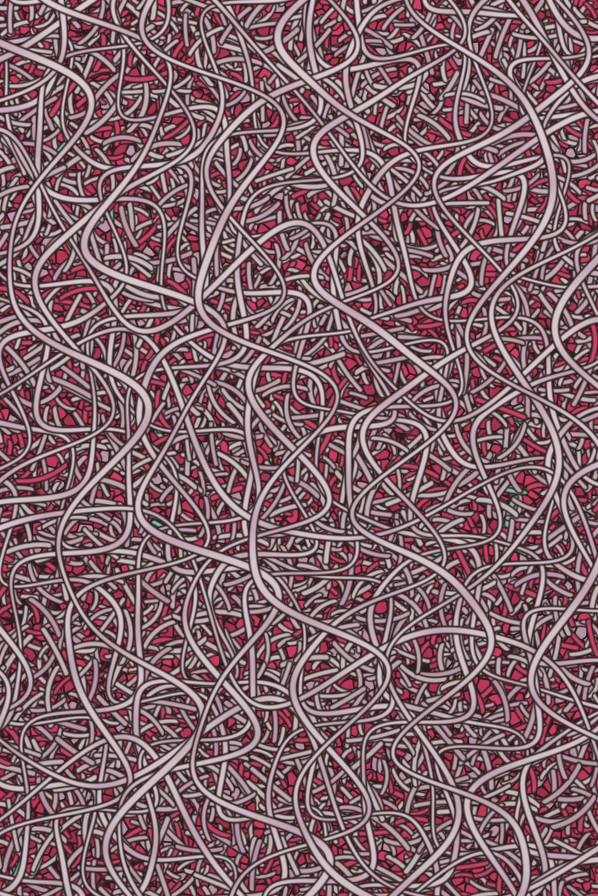
Reproduce this pattern procedurally as a WebGL 2 fragment shader.

```glsl
#version 300 es
precision highp float;

// A dense tangle of slim, pale, ink-outlined tendrils over crimson gaps.
// An inked mosaic lies at the bottom, then short arcs, then layers of
// meandering strands, each wider and longer than the last.

uniform vec2 u_resolution;
out vec4 fragColor;

const float TAU = 6.2831853;
const vec3 INK = vec3(0.16, 0.10, 0.10);
const vec3 CRIMSON = vec3(0.79, 0.22, 0.37);
const vec3 PALE = vec3(0.85, 0.78, 0.81);
const vec3 MAUVE = vec3(0.73, 0.58, 0.66);
const vec3 SAGE = vec3(0.80, 0.76, 0.75);
const vec3 MINT = vec3(0.48, 0.78, 0.70);

float hash(vec2 p) {
    vec3 q = fract(vec3(p.xyx) * 0.1031);
    q += dot(q, q.yzx + 33.33);
    return fract((q.x + q.y) * q.z);
}

mat2 rotate(float a) {
    return mat2(cos(a), -sin(a), sin(a), cos(a));
}

float softness() {
    return max(0.0022, 0.6 / u_resolution.x);
}

// Lay a filled stroke with an ink outline over the colour below
vec3 paint(vec3 under, float d, float halfWidth, float line, vec3 fill) {
    float soft = softness();
    float outer = 1.0 - smoothstep(-soft, soft, d - halfWidth - line);
    float inner = 1.0 - smoothstep(-soft, soft, d - halfWidth);
    return mix(mix(under, INK, outer), fill, inner);
}

// Small inked cells, mostly crimson
vec3 mosaic(vec2 p) {
    const float CELL = 0.019;
    vec2 q = p / CELL + 30.0;
    vec2 home = floor(q), owner = home;
    float nearest = 9.0, second = 9.0;
    for (int j = -1; j <= 1; j++) {
        for (int i = -1; i <= 1; i++) {
            vec2 id = home + vec2(i, j);
            float d = distance(q, id + vec2(hash(id + 2.3), hash(id + 7.9)));
            if (d < nearest) { second = nearest; nearest = d; owner = id; }
            else second = min(second, d);
        }
    }
    float edge = 0.5 * CELL * (second - nearest);
    float tone = hash(owner + 41.7);
    vec3 fill = tone < 0.16 ? MAUVE : CRIMSON * mix(0.75, 1.05, tone);
    return mix(INK, fill, smoothstep(0.0004, 0.0004 + softness(), edge));
}

// One bent stroke per grid cell
vec3 arcs(vec3 color, vec2 p, float layer, float cell, float halfWidth, float redShare) {
    vec2 q = rotate(layer * 0.9) * p + layer * 5.37 + 20.0;
    vec2 home = floor(q / cell);
    for (int j = -1; j <= 1; j++) {
        for (int i = -1; i <= 1; i++) {
            vec2 id = home + vec2(i, j);
            vec2 seed = id + layer * 71.0;
            vec2 jitter = vec2(hash(seed + 3.1), hash(seed + 8.7));
            vec2 center = (id + 0.15 + 0.7 * jitter) * cell;
            vec2 r = rotate(TAU * hash(seed + 15.3)) * (q - center);
            r.y += (hash(seed + 21.9) - 0.5) * 0.9 / cell * r.x * r.x;
            float reach = cell * mix(0.50, 0.72, hash(seed + 27.4));
            float d = length(vec2(max(abs(r.x) - reach, 0.0), r.y));
            float tone = hash(seed + 33.8);
            vec3 fill = mix(MAUVE, SAGE, tone);
            fill = mix(fill, CRIMSON, 0.9 * step(tone, redShare));
            fill = mix(fill, MINT, step(0.996, tone));
            color = paint(color, d, halfWidth * mix(0.85, 1.2, jitter.x), 0.0027, fill);
        }
    }
    return color;
}

// Long strands swaying about evenly spaced parallel lines
vec3 strands(vec3 color, vec2 p, float layer, float angle, float spacing, float halfWidth) {
    vec2 q = rotate(angle) * p + layer * 3.71 + 10.0;
    float home = floor(q.x / spacing);
    float sway = spacing * 0.47;
    for (int i = -2; i <= 2; i++) {
        float id = home + float(i);
        vec2 seed = vec2(id, layer * 17.0);
        float freq = (0.75 + 0.5 * hash(seed + 1.3)) * 1.2 / sway;
        float bend = q.y * freq + TAU * hash(seed + 5.9);
        float wobble = q.y * freq * 1.9 + TAU * hash(seed + 9.2);
        float x = (id + 0.2 + 0.6 * hash(seed + 13.6)) * spacing
                + sway * (sin(bend) + 0.22 * sin(wobble));
        float slope = sway * freq * (cos(bend) + 0.418 * cos(wobble));
        float d = abs(q.x - x) * inversesqrt(1.0 + slope * slope);

        // Width swells and thins along the strand
        float swell = 0.9 + 0.32 * sin(q.y * freq * 0.83 + TAU * hash(seed + 18.1));
        float tint = 0.5 + 0.5 * sin(q.y * 37.0 + TAU * hash(seed + 23.5));
        color = paint(color, d, halfWidth * swell, 0.0029, mix(PALE, MAUVE, 0.6 * tint * tint));
    }
    return color;
}

void main() {
    vec2 p = gl_FragCoord.xy / u_resolution.x;
    vec3 color = mosaic(p);

    // Scraps, then longer arcs
    color = arcs(color, p, 0.0, 0.026, 0.0029, 0.30);
    color = arcs(color, p, 1.0, 0.045, 0.0032, 0.12);
    color = arcs(color, p, 2.0, 0.060, 0.0034, 0.04);

    // Fine strands, then broad ones, mostly upright
    color = strands(color, p, 2.0, 0.75, 0.120, 0.0034);
    color = strands(color, p, 3.0, -0.55, 0.125, 0.0036);
    color = strands(color, p, 6.0, 1.25, 0.250, 0.0038);
    color = strands(color, p, 7.0, -0.30, 0.190, 0.0040);
    color = strands(color, p, 8.0, 0.18, 0.200, 0.0046);

    // Light fades gently towards the lower edge
    float light = 0.94 + 0.05 * gl_FragCoord.y / u_resolution.y;
    fragColor = vec4(color * light + 0.02, 1.0);
}
```
